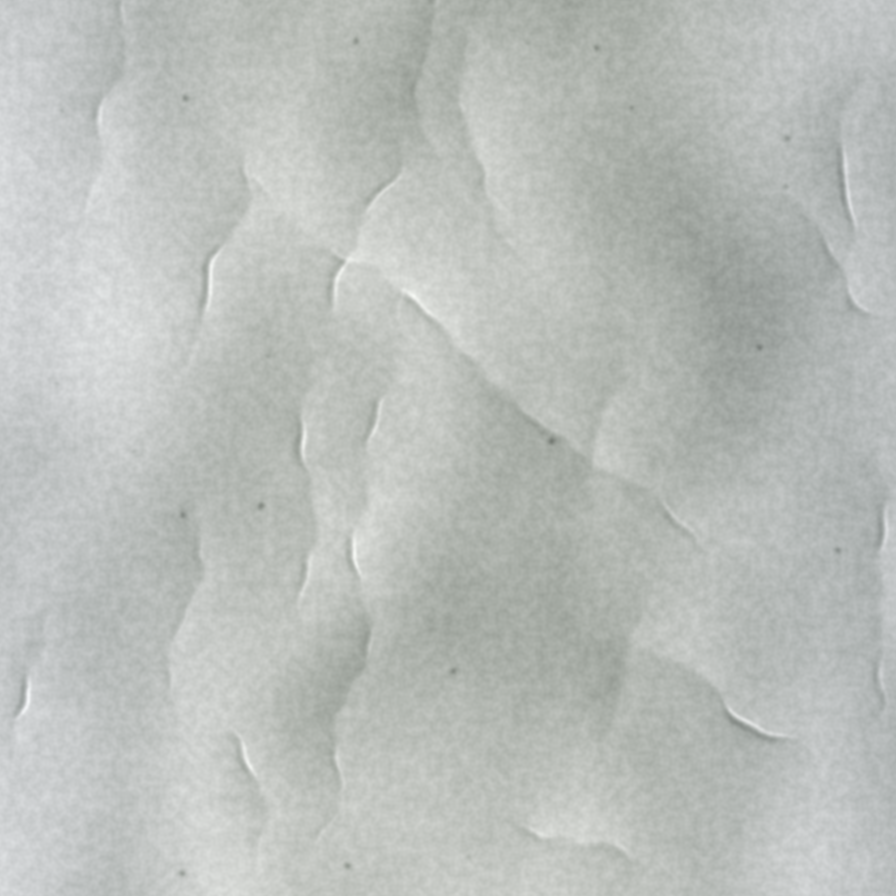
Give the GLSL for this texture, as a WebGL 2 fragment shader.

```glsl
#version 300 es
precision highp float;
// Crumpled grey-green paper lit from one side. Broad gradient noise gives the
// soft dents, scattered tapering folds shade light and dark across a thin
// broken ridge, and fine noise with a few specks makes the paper fibre.

#define BASE_TONE 0.735
#define DENT_DEPTH 0.145
#define FOLD_DEPTH 0.062
#define FOLD_WIDTH 0.042
#define RIDGE_GLOW 0.17
#define RIDGE_WIDTH 0.0030
#define WANDER 0.045
#define GRAIN 0.052
#define SPECK_DEPTH 0.20
#define FOLD_GRID 4

uniform vec2 u_resolution;
out vec4 fragColor;

vec2 hash2(vec2 p) {
    vec3 q = fract(p.xyx * vec3(0.1031, 0.1030, 0.0973));
    q += dot(q, q.yzx + 33.33);
    return fract((q.xx + q.yz) * q.zy);
}

float cornerSlope(vec2 cell, vec2 offset) {
    float a = 6.2832 * hash2(cell + 57.0).x;
    return dot(vec2(cos(a), sin(a)), offset);
}

float gradientNoise(vec2 p) {
    vec2 i = floor(p), f = p - i;
    vec2 u = f * f * f * (f * (f * 6.0 - 15.0) + 10.0);
    vec2 e = vec2(1.0, 0.0);
    return mix(mix(cornerSlope(i, f), cornerSlope(i + e, f - e), u.x),
               mix(cornerSlope(i + e.yx, f - e.yx), cornerSlope(i + 1.0, f - 1.0), u.x), u.y);
}

float bump(float d, float width) {
    return exp(-d * d / (width * width));
}

// Light change of one wandering fold, bright on the left of its direction
float fold(vec2 p, vec2 centre, float angle, float halfLength, float seed) {
    vec2 along = vec2(cos(angle), sin(angle));
    vec2 r = p - centre;
    float t = dot(r, along);
    float d = dot(r, vec2(-along.y, along.x));
    d += WANDER * gradientNoise(vec2(t * 8.0, seed));
    d += 0.012 * gradientNoise(vec2(t * 25.0, seed + 3.4));

    float reach = abs(t) / halfLength;
    float fade = 1.0 - smoothstep(0.15, 1.0, reach);
    float width = FOLD_WIDTH * (0.75 + gradientNoise(vec2(t * 7.0, seed + 9.7)));
    float side = d / sqrt(d * d + 0.00003);
    float shade = side * exp(-abs(d) / width);

    float broken = smoothstep(-0.05, 0.35, gradientNoise(vec2(t * 13.0, seed + 5.3)));
    float ridge = bump(d, RIDGE_WIDTH) - 0.65 * bump(d + 2.2 * RIDGE_WIDTH, 1.4 * RIDGE_WIDTH);
    return fade * (FOLD_DEPTH * shade + RIDGE_GLOW * broken * ridge);
}

// Steep and slanting folds jittered over a coarse grid
float scatteredFolds(vec2 p) {
    float light = 0.0;
    for (int y = 0; y < FOLD_GRID; y++) {
        for (int x = 0; x < FOLD_GRID; x++) {
            vec2 cell = vec2(x, y);
            vec2 place = hash2(cell + 11.0), kind = hash2(cell + 83.0);
            vec2 centre = (cell + place) / float(FOLD_GRID);
            float angle = kind.x < 0.68 ? mix(-1.95, -1.2, kind.y) : mix(-0.95, -0.45, kind.y);
            float halfLength = mix(0.09, 0.21, hash2(cell + 29.0).x);
            light += fold(p, centre, angle, halfLength, 7.31 * (cell.x + 4.0 * cell.y) + 0.37);
        }
    }
    return light;
}

// Sparse dark pinholes and flecks
float specks(vec2 p) {
    vec2 g = p * 11.0, cell = floor(g);
    vec2 place = 0.2 + 0.6 * hash2(cell + 5.0), kind = hash2(cell + 131.0);
    float radius = mix(0.025, 0.05, kind.y);
    return step(0.72, kind.x) * bump(length(g - cell - place), radius) * kind.y;
}

void main() {
    vec2 p = gl_FragCoord.xy / u_resolution.y;
    vec2 warped = p + 0.06 * vec2(gradientNoise(p * 3.0 + 4.0), gradientNoise(p * 3.0 + 19.0));

    // Broad light, paler at lower left
    float tone = BASE_TONE + 0.075 * dot(p - 0.5, vec2(-0.9, -0.35));
    tone -= 0.05 * bump(length(p - vec2(0.66, 0.58)), 0.3) - 0.012;

    // Dents, stretched along the steep folds
    tone += DENT_DEPTH * gradientNoise(warped * vec2(4.0, 2.6) + 2.7);
    tone += 0.5 * DENT_DEPTH * gradientNoise(warped * vec2(9.0, 5.0) + 31.2);

    // Two long folds and the scattered ones
    tone += fold(p, vec2(0.55, 0.59), -0.66, 0.44, 2.6);
    tone += fold(p, vec2(0.40, 0.34), -1.70, 0.42, 14.8);
    tone += scatteredFolds(p);

    // Fibre and specks
    tone += GRAIN * (0.6 * gradientNoise(p * 42.0) + gradientNoise(p * 105.0 + 8.0));
    tone += 0.5 * GRAIN * gradientNoise(p * 210.0 + 17.0);
    tone -= SPECK_DEPTH * specks(p);

    // Greener in shade and centre, bluer toward the sides
    float sides = smoothstep(0.15, 0.5, abs(p.x - 0.5));
    vec3 tint = vec3(-0.002, mix(0.020, 0.008, smoothstep(0.62, 0.84, tone)), mix(-0.008, 0.014, sides));
    fragColor = vec4(clamp(tone + tint, 0.0, 1.0), 1.0);
}
```
